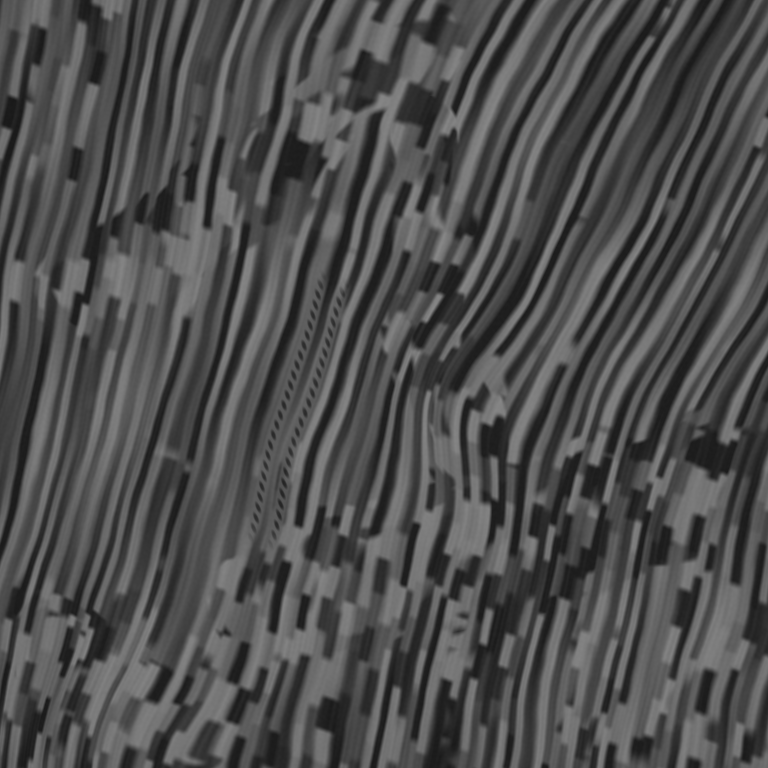
Reproduce this texture procedurally as a Shadertoy shader.

```glsl
// Grey lamellar texture: soft dark and light strands lean along a bent flow field.
// Each strand is a column of cells; inside fault bands the cells break into short
// blocks of random tone. Gradient noise varies strand width, tone and course.

const vec3 DARK_GREY = vec3(0.115);
const vec3 LIGHT_GREY = vec3(0.485);
const float STRANDS = 80.0;

float hash(vec2 p) {
    vec3 q = fract(p.xyx * vec3(0.1031, 0.1030, 0.0973));
    q += dot(q, q.yzx + 33.33);
    return fract((q.x + q.y) * q.z);
}

float cornerRamp(vec2 cell, vec2 offset) {
    float angle = 6.2832 * hash(cell);
    return dot(vec2(cos(angle), sin(angle)), offset);
}

float gradientNoise(vec2 p) {
    vec2 i = floor(p), f = fract(p);
    vec2 w = f * f * f * (f * (f * 6.0 - 15.0) + 10.0);
    vec2 e = vec2(1.0, 0.0);
    float low = mix(cornerRamp(i, f), cornerRamp(i + e, f - e), w.x);
    float high = mix(cornerRamp(i + e.yx, f - e.yx), cornerRamp(i + 1.0, f - 1.0), w.x);
    return mix(low, high, w.y);
}

float segmentDistance(vec2 p, vec2 a, vec2 b) {
    vec2 d = b - a;
    return length(p - a - d * clamp(dot(p - a, d) / dot(d, d), 0.0, 1.0));
}

float bump(vec2 p, vec2 centre, float radius) {
    vec2 d = (p - centre) / radius;
    return exp(-dot(d, d));
}

// Flow coordinates: x runs across the strands, y along them.
vec2 flowCoords(vec2 p) {
    float rise = p.y - 0.42;
    float fan = 0.5 * (rise + sqrt(rise * rise + 0.01)) * smoothstep(0.2, 0.95, p.x);
    float across = p.x - 0.2 * p.y - 0.3 * fan;
    across += 0.055 * bump(p, vec2(0.16, 0.0), 0.13);
    across += 0.035 * bump(p, vec2(0.6, 0.48), 0.1);
    across += 0.03 * gradientNoise(p * 2.6 + 4.0) + 0.009 * gradientNoise(p * 8.0);
    return vec2(across, p.y + 0.35 * p.x);
}

// Chance that a cell is broken off from its strand.
float faultChance(vec2 p) {
    float upper = segmentDistance(p, vec2(0.12, 0.62), vec2(0.54, 0.94));
    float middle = segmentDistance(p, vec2(0.53, 0.82), vec2(0.6, 0.42));
    float lower = segmentDistance(p, vec2(0.36, 0.22), vec2(1.0, 0.38));
    float corner = segmentDistance(p, vec2(0.08, 0.14), vec2(0.24, 0.04));
    float nearest = min(min(upper, middle), min(lower - 0.04, corner - 0.02));
    float chance = 0.95 * (1.0 - smoothstep(0.0, 0.1, nearest));
    chance = max(chance, 0.5 * (1.0 - smoothstep(0.1, 0.32, p.y)));
    chance = max(chance, 0.4 * bump(p, vec2(0.04, 0.95), 0.16));
    return chance + 0.55 * gradientNoise(p * 9.0 + 17.0) - 0.06;
}

float cellTone(float column, float row, float strandTone, float fault) {
    float blockTone = smoothstep(0.08, 0.85, hash(vec2(column + 31.0, row)));
    float broken = smoothstep(-0.06, 0.06, fault - hash(vec2(column, row + 57.0)));
    return mix(strandTone, blockTone, broken);
}

// Tone along one column, with soft ends between its cells.
float columnTone(float column, float along, float fault) {
    float parity = mod(column, 2.0);
    float strandTone = mix(0.2, 0.84, parity);
    strandTone += 0.9 * gradientNoise(vec2(column * 7.37, along * 2.8));
    strandTone = clamp(strandTone, 0.0, 1.0);
    float seed = hash(vec2(column, 9.0));
    float position = along * mix(13.0, 24.0, seed) + 7.0 * seed;
    float row = floor(position);
    float blend = smoothstep(0.4, 0.6, position - row);
    return mix(cellTone(column, row, strandTone, fault),
               cellTone(column, row + 1.0, strandTone, fault), blend);
}

float lamellae(vec2 flow, float fault) {
    float position = flow.x * STRANDS + 100.0;
    position += 1.1 * gradientNoise(vec2(flow.x * 23.0, flow.y * 1.6));
    position += 0.12 * gradientNoise(flow * vec2(60.0, 30.0));
    float column = floor(position);
    float blend = smoothstep(0.18, 0.82, position - column);
    return mix(columnTone(column, flow.y, fault),
               columnTone(column + 1.0, flow.y, fault), blend);
}

// A row of small slanted dark beads riding on one strand.
float beadRow(vec2 flow, float across, float spacing) {
    float x = flow.x - across;
    float y = (fract((flow.y + x) / spacing) - 0.5) * spacing;
    float bead = 1.0 - smoothstep(0.0015, 0.0062, length(vec2(x, y)));
    return bead * smoothstep(0.4, 0.44, flow.y) * (1.0 - smoothstep(0.76, 0.8, flow.y));
}

void mainImage(out vec4 fragColor, in vec2 fragCoord) {
    vec2 p = fragCoord / iResolution.xy;
    vec2 flow = flowCoords(p);
    float tone = lamellae(flow, faultChance(p));

    // Faint inner lines and beads
    tone += 0.16 * gradientNoise(flow * vec2(170.0, 6.0));
    for (int i = 0; i < 2; i++) {
        float across = 0.27 + 0.026 * float(i);
        float bed = 1.0 - smoothstep(0.005, 0.01, abs(flow.x - across));
        bed *= smoothstep(0.4, 0.44, flow.y) * (1.0 - smoothstep(0.76, 0.8, flow.y));
        tone = mix(tone, 0.66, bed * 0.8);
        tone -= 0.5 * beadRow(flow, across, 0.0145);
    }

    // Uneven light and fine grain
    float light = 1.02 - 0.2 * dot(p - 0.55, p - 0.55) + 0.08 * gradientNoise(p * 3.0);
    float grain = 0.012 * gradientNoise(p * 210.0);
    vec3 color = mix(DARK_GREY, LIGHT_GREY, clamp(tone, 0.0, 1.08)) * light + grain;
    fragColor = vec4(color, 1.0);
}
```
